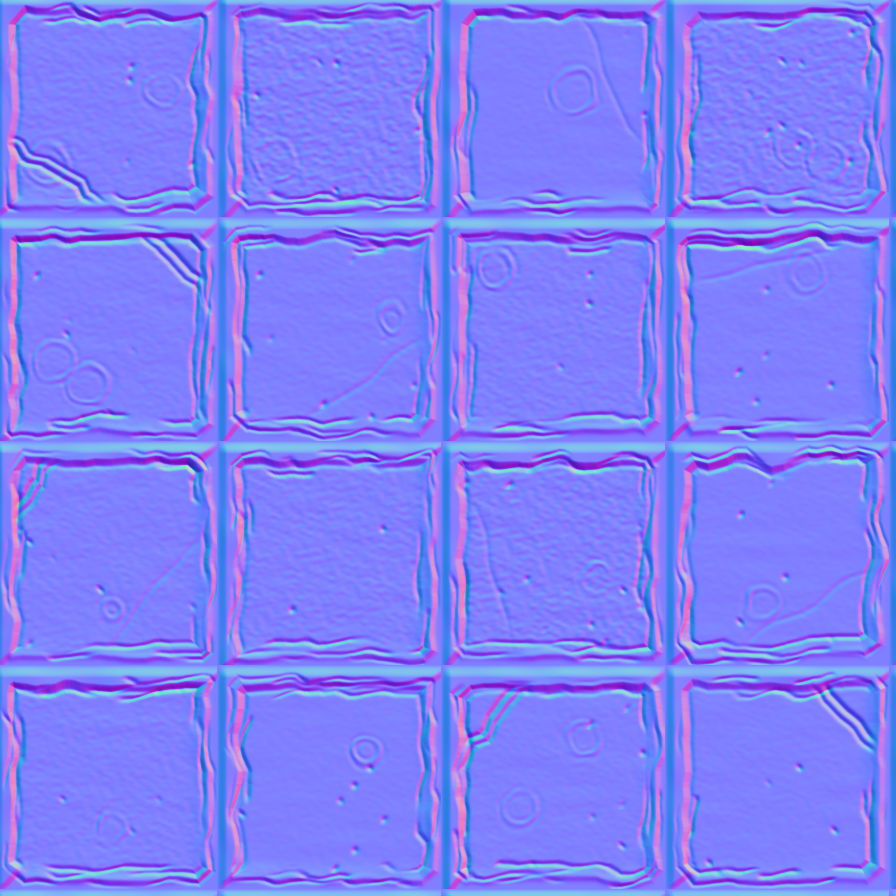
This texture map is drawn by a three.js fragment shader. Its source:

```glsl
// Tangent-space normal map of a 4 by 4 grid of worn stone tiles.
// A height field (thin chipped rims, splinters, cracks, ring stains, pits and
// grain) is evaluated per tile and its slope is encoded as a colour.
varying vec2 vUv;

float hash(vec2 p) {
  vec3 q = fract(p.xyx * 0.1031);
  q += dot(q, q.yzx + 33.33);
  return fract((q.x + q.y) * q.z);
}

float noise(vec2 p) {
  vec2 i = floor(p), f = fract(p);
  f *= f * (3.0 - 2.0 * f);
  return mix(mix(hash(i), hash(i + vec2(1, 0)), f.x),
             mix(hash(i + vec2(0, 1)), hash(i + 1.0), f.x), f.y);
}

// Noise with straight runs and sharp kinks, centred on zero
float jag(float t, float seed) {
  float i = floor(t);
  float ramp = clamp(fract(t) * 1.5 - 0.25, 0.0, 1.0);
  return mix(hash(vec2(i, seed)), hash(vec2(i + 1.0, seed)), ramp) - 0.5;
}

float brokenEdge(float t, float seed) {
  float wear = hash(vec2(seed, 5.0));
  return (0.014 + 0.035 * wear * wear) * jag(t * 6.0 + 20.0, seed)
    + 0.012 * jag(t * 15.0 + 50.0, seed + 3.0);
}

float bump(float d, float width) {
  return exp(-d * d / (width * width));
}

// Diagonal chamfer of one corner, from its two side distances
float chamfer(float a, float b, float seed) {
  return (a + b) * 0.707 - 0.05 * hash(vec2(seed, 8.0));
}

float rims(vec2 p, float seed, out float inside) {
  float left = p.x - 0.074 + brokenEdge(p.y, seed + 1.0);
  float right = 0.955 - p.x + brokenEdge(p.y, seed + 2.0);
  float bottom = p.y - 0.045 + brokenEdge(p.x, seed + 3.0);
  float top = 0.924 - p.y + 1.4 * brokenEdge(p.x, seed + 4.0);
  float d = min(min(left, right), min(bottom, top));
  d = min(d, min(chamfer(left, top, seed), chamfer(right, top, seed + 1.0)));
  d = min(d, min(chamfer(left, bottom, seed + 2.0), chamfer(right, bottom, seed + 3.0)));
  inside = smoothstep(0.0, 0.05, d);

  // Left and top rims: straight outer step, flat crest, steep broken inner drop
  float lit = d > 0.0 ? bump(d, 0.018) : 1.0;
  lit *= smoothstep(0.0, 0.045, p.x) * smoothstep(0.0, 0.055, 1.0 - p.y);
  // Right and bottom rims: steep outer drop, gentle inner slope
  float shaded = d > 0.0 ? mix(bump(d, 0.018), bump(d, 0.045), 0.6) : bump(d, 0.018);
  shaded *= mix(0.65, 1.0, smoothstep(-0.03, 0.03, bottom - right));
  float steepOut = smoothstep(-0.025, 0.025, min(left, top) - min(right, bottom));
  float sharp = 0.7 + 0.6 * noise(p * 7.0 + seed);
  float h = sharp * mix(0.0225 * lit, 0.0185 * shaded, steepOut);
  h -= sharp * 0.007 * bump(d - 0.036, 0.012) * (1.0 - steepOut);

  // Splinters: intermittent thin fractures running beside the rim
  for (int i = 0; i < 3; i++) {
    float k = seed + 13.0 * float(i);
    float split = d + 0.015 - 0.033 * float(i) + 0.04 * jag((p.x - p.y) * 8.0 + 40.0, k + 7.0);
    h -= 0.013 * smoothstep(0.4, 0.65, noise(p * 6.0 + k + 30.0)) * bump(split, 0.011)
      * smoothstep(-0.045, -0.01, d);
  }
  return h;
}

float cracks(vec2 p, float seed) {
  // Broken off corner with a doubled outline
  vec2 corner = step(0.5, vec2(hash(vec2(seed, 11.0)), hash(vec2(seed, 12.0))));
  vec2 q = abs(p - corner);
  float lean = 0.5 + 0.4 * hash(vec2(seed, 17.0));
  float cut = q.x * lean + q.y * (1.4 - lean) - 0.16 - 0.17 * hash(vec2(seed, 13.0));
  cut += 0.05 * jag((q.x - q.y) * 9.0 + 30.0, seed + 5.0);
  float h = -step(0.6, hash(vec2(seed, 14.0))) * (0.018 * bump(cut, 0.014)
    + 0.012 * bump(cut - 0.043, 0.012));

  // Faint long scratch
  float angle = 6.283 * hash(vec2(seed, 15.0));
  vec2 along = vec2(cos(angle), sin(angle));
  float t = dot(p - 0.5, along);
  float side = dot(p - 0.5, vec2(-along.y, along.x)) - 0.28 + 0.05 * jag(t * 5.0 + 20.0, seed + 6.0);
  return h - 0.0035 * step(0.6, hash(vec2(seed, 16.0))) * bump(side, 0.013)
    * smoothstep(0.38, 0.2, abs(t));
}

float surface(vec2 p, float seed) {
  // Grain, coarser on some tiles
  float rough = hash(vec2(seed, 20.0));
  float h = (0.0008 + 0.0036 * rough * rough) * noise(p * vec2(36.0, 50.0) + p.yx * vec2(12.0, -10.0) + seed);
  h += 0.0025 * noise(p * vec2(5.0, 15.0) + seed);

  // Rippled ring stains
  for (int i = 0; i < 2; i++) {
    float k = seed + 9.0 * float(i);
    vec2 centre = 0.2 + 0.6 * vec2(hash(vec2(k, 21.0)), hash(vec2(k, 22.0)));
    float r = length(p - centre) - 0.06 - 0.05 * hash(vec2(k, 23.0)) + 0.03 * noise(p * 14.0 + k);
    h += 0.0038 * step(0.4, hash(vec2(k, 24.0))) * noise(p * 13.0 + k) * bump(r, 0.032) * cos(r * 125.0);
  }

  // Scattered pits
  vec2 cell = floor(p * 14.0);
  vec2 jitter = vec2(hash(cell + seed), hash(cell + seed + 40.0)) - 0.5;
  vec2 offset = fract(p * 14.0) - 0.5 - 0.5 * jitter;
  float depth = 0.011 * smoothstep(0.94, 0.99, hash(cell + seed + 80.0));
  return h - depth * bump(length(offset + 0.5 * jitter.y * offset.yx), 0.19);
}

void main() {
  vec2 grid = vUv * 4.0 + vec2(0.03, -0.03);
  vec2 tile = mod(floor(grid), 4.0);
  float seed = 17.0 * tile.x + 71.0 * tile.y + 6.0;
  float h[4];
  for (int i = 0; i < 4; i++) {
    vec2 axis = i < 2 ? vec2(0.0045, 0.0) : vec2(0.0, 0.0045);
    vec2 p = fract(grid) + (i == 0 || i == 2 ? axis : -axis);
    float inside, rim = rims(p, seed, inside);
    h[i] = rim + inside * (cracks(p, seed) + surface(p, seed));
  }
  vec2 slope = vec2(h[0] - h[1], h[2] - h[3]) / 0.009;
  gl_FragColor = vec4(normalize(vec3(-slope, 1.0)) * 0.5 + 0.5, 1.0);
}
```
